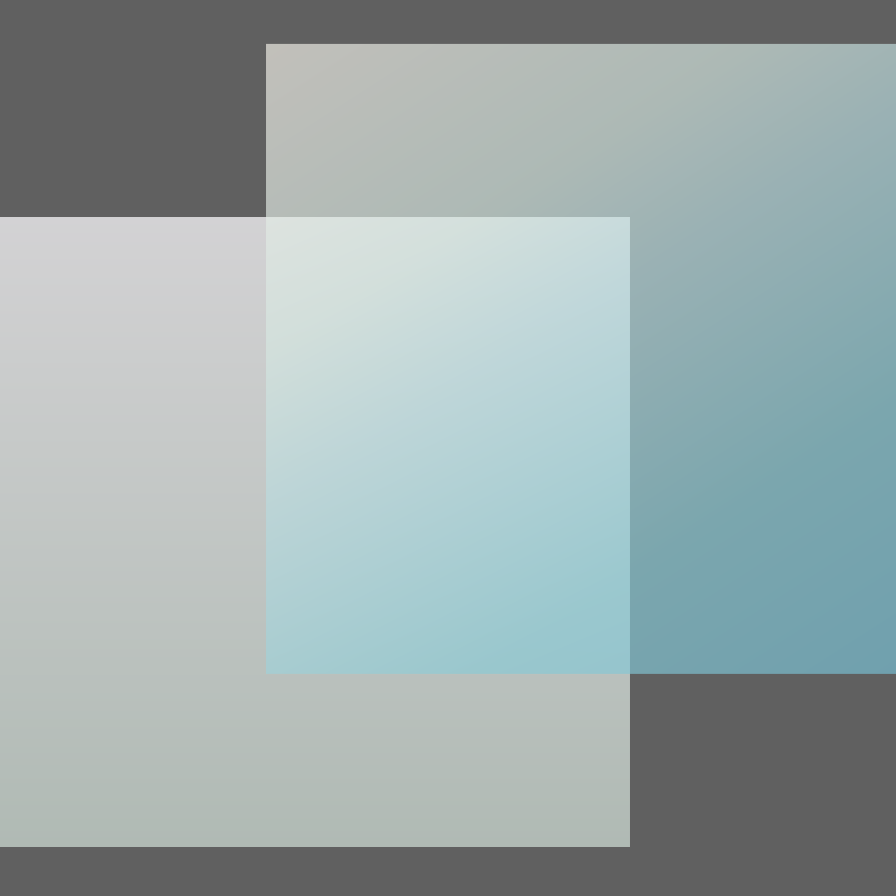
Write a Shadertoy shader that draws this background.

```glsl
// Two overlapping square panes on flat grey: a pale one at the lower left
// with a vertical fade, and a translucent one at the upper right whose
// slanted fade runs from warm ivory to teal. Box masks blend the layers.

// Antialiased coverage of an axis-aligned box, from its signed distance.
float boxMask(vec2 p, vec2 lowCorner, vec2 highCorner) {
    vec2 d = max(lowCorner - p, p - highCorner);
    return clamp(0.5 - max(d.x, d.y) * min(iResolution.x, iResolution.y), 0.0, 1.0);
}

// Tint of the translucent pane along its slanted axis, t from 0 to 1.
vec3 glassTint(float t) {
    vec3 ivory = vec3(0.957, 0.945, 0.914);
    vec3 mist = vec3(0.833, 0.906, 0.882);
    vec3 ice = vec3(0.722, 0.859, 0.875);
    vec3 aqua = vec3(0.535, 0.792, 0.837);
    vec3 teal = vec3(0.471, 0.757, 0.839);
    vec3 tint = mix(ivory, mist, clamp(t / 0.30, 0.0, 1.0));
    tint = mix(tint, ice, clamp((t - 0.30) / 0.15, 0.0, 1.0));
    tint = mix(tint, aqua, clamp((t - 0.45) / 0.29, 0.0, 1.0));
    return mix(tint, teal, clamp((t - 0.74) / 0.26, 0.0, 1.0));
}

void mainImage(out vec4 fragColor, in vec2 fragCoord) {
    vec2 uv = fragCoord / iResolution.xy;
    float side = 0.7031;
    vec3 color = vec3(0.378);

    // Opaque pane, fading downward from silver to sage
    vec2 paleLow = vec2(-0.01, 0.0547);
    float fall = clamp((0.7578 - uv.y) / side, 0.0, 1.0);
    vec3 pale = mix(vec3(0.827, 0.824, 0.831), vec3(0.690, 0.729, 0.706), fall);
    color = mix(color, pale, boxMask(uv, paleLow, vec2(side, 0.7578)));

    // Translucent pane, fading along a slanted axis from its top left corner
    vec2 local = vec2(uv.x - 0.2969, 0.9510 - uv.y) / side;
    float t = dot(local, vec2(0.54, 0.84)) / 1.38;
    float glass = boxMask(uv, vec2(0.2969, 0.2479), vec2(1.01, 0.9510));
    color = mix(color, glassTint(t), 0.66 * glass);

    fragColor = vec4(color, 1.0);
}
```
